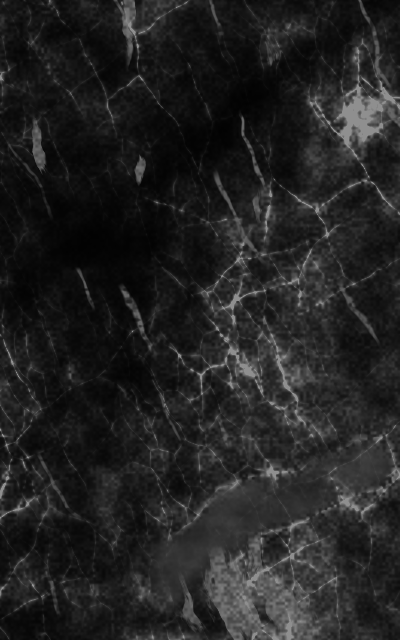
Give the GLSL for this texture, as a Shadertoy shader.

```glsl
// Black marble with pale grainy veins, fine cracks, smoky clouds and streaked flecks.

const float BASE_GREY    = 0.078;             // typical stone brightness
const float VEIN_GREY    = 0.40;
const float FLECK_GREY   = 0.42;
const float SMOKE_GREY   = 0.24;
const float MAX_GREY     = 0.56;
const float CLOUD_GAIN   = 3.4;               // contrast of the large clouds
const float MOTTLE_GAIN  = 2.2;               // contrast of the small mottling
const float GRAIN_GAIN   = 0.7;
const float CRACK_GAIN   = 1.25;
const float WARP         = 0.055;
const float VEIN_WIDTH   = 0.0036;
const int   VEIN_COUNT   = 18;
const int   FLECK_COUNT  = 6;
const vec2  STEEP_DIR    = vec2(0.41, -0.912); // main run of the veins
const vec2  RISING_DIR   = vec2(0.78, 0.626);  // crossing run
const vec2  SMOKE_START  = vec2(0.27, 0.12);
const vec2  SMOKE_END    = vec2(0.56, 0.275);
const vec2  PATCH_CENTER = vec2(0.40, 0.06);
const vec2  PATCH_SIZE   = vec2(0.13, 0.085);

vec2 hash22(vec2 p) {
    vec3 q = fract(p.xyx * vec3(0.1031, 0.1030, 0.0973));
    q += dot(q, q.yzx + 33.33);
    return fract((q.xx + q.yz) * q.zy);
}

float noise(vec2 p) {
    vec2 i = floor(p), f = fract(p);
    f = f * f * (3.0 - 2.0 * f);
    return mix(mix(hash22(i).x, hash22(i + vec2(1, 0)).x, f.x),
               mix(hash22(i + vec2(0, 1)).x, hash22(i + vec2(1, 1)).x, f.x), f.y);
}

float fbm(vec2 p) {
    float sum = 0.0, amp = 0.516;
    for (int i = 0; i < 5; i++) {
        sum += amp * noise(p);
        p = mat2(1.6, 1.2, -1.2, 1.6) * p + 7.3;
        amp *= 0.5;
    }
    return sum;
}

// Cellular noise: gap between the two nearest points, zero on cell borders
float cellGap(vec2 p) {
    vec2 cell = floor(p), f = fract(p);
    float near1 = 8.0, near2 = 8.0;
    for (int y = -1; y <= 1; y++)
    for (int x = -1; x <= 1; x++) {
        vec2 o = vec2(x, y);
        float d = length(o + hash22(cell + o) - f);
        near2 = min(near2, max(near1, d));
        near1 = min(near1, d);
    }
    return near2 - near1;
}

// Cell borders stretched along a direction, faded in and out by noise
float cracks(vec2 p, vec2 dir, vec2 freq, float width, float seed) {
    vec2 q = vec2(dot(p, vec2(-dir.y, dir.x)), dot(p, dir)) * freq + seed;
    float gap = cellGap(q);
    float line = exp(-gap / width) + 0.25 * exp(-gap / (width * 4.0));
    return line * smoothstep(0.36, 0.68, fbm(p * 7.0 + seed));
}

// x: distance to the segment, y: position along it from 0 to 1
vec2 segment(vec2 p, vec2 a, vec2 b) {
    vec2 ab = b - a;
    float t = clamp(dot(p - a, ab) / dot(ab, ab), 0.0, 1.0);
    return vec2(length(p - a - ab * t), t);
}

void mainImage(out vec4 fragColor, in vec2 fragCoord) {
    vec2 p = fragCoord / iResolution.y;
    float aspect = iResolution.x / iResolution.y;
    vec2 bend = vec2(fbm(p * 6.0 + 3.1), fbm(p * 6.0 + 41.7)) - 0.5;
    vec2 jag = vec2(noise(p * 48.0), noise(p * 48.0 + 19.0)) - 0.5;
    vec2 w = p + WARP * bend + 0.006 * jag;
    float grain = noise(p * 210.0);
    float speckle = smoothstep(0.15, 0.65, 0.6 * grain + 0.4 * noise(p * 90.0));

    // Log brightness: dark upper left, paler lower right, clouds and mottling
    float tone = mix(-0.62, 0.6, smoothstep(-0.4, 0.6, p.x * 1.1 - p.y * 0.6));
    tone += CLOUD_GAIN * (fbm(w * 5.0 + 12.0) - 0.5);
    tone += MOTTLE_GAIN * (fbm(w * 24.0 + 5.0) - 0.5);
    tone += GRAIN_GAIN * (grain - 0.5);

    // Hanging haze at the upper right and a dark rising band
    vec2 haze = (p - vec2(0.56, 0.82)) / vec2(0.14, 0.2);
    tone += exp(-dot(haze, haze)) * (0.3 + 1.8 * (fbm(w * vec2(44.0, 7.0)) - 0.4));
    float band = dot(w - vec2(0.0, 0.52), vec2(-RISING_DIR.y, RISING_DIR.x));
    tone -= 0.75 * exp(-band * band / 0.0006);

    // Crack networks
    float net = cracks(w, STEEP_DIR, vec2(13.0, 5.0), 0.035, 2.0)
              + 0.8 * cracks(w, RISING_DIR, vec2(12.0, 5.5), 0.04, 17.0)
              + 0.6 * cracks(w, STEEP_DIR, vec2(30.0, 13.0), 0.07, 31.0);
    tone += CRACK_GAIN * net * (0.55 + 0.6 * speckle);
    float grey = BASE_GREY * exp(tone);

    // Smoky bank with a broken pale rim
    float bank = segment(w + 0.03 * bend, SMOKE_START, SMOKE_END).x;
    float smoke = SMOKE_GREY * (0.35 + 1.3 * fbm(w * vec2(14.0, 22.0)));
    grey = mix(grey, smoke, 0.75 * smoothstep(0.055, 0.015, bank));
    float rim = exp(-abs(bank - 0.043) / 0.005) * smoothstep(0.4, 0.62, fbm(p * 9.0 + 8.0));
    grey += 0.26 * rim * speckle;

    // Long grainy veins, spread over a jittered three-column grid
    float vein = 0.0;
    for (int i = 0; i < VEIN_COUNT; i++) {
        vec2 h = hash22(vec2(i, 7)), k = hash22(vec2(i, 23));
        vec2 start = (vec2(i % 3, i / 3) + h) * vec2(aspect / 3.0, 0.19);
        vec2 dir = k.x > 0.84 ? vec2(-0.45, -0.89) : STEEP_DIR + vec2(0.3 * (k.y - 0.5), 0.0);
        vec2 s = segment(w, start, start + dir * mix(0.07, 0.24, k.x));
        float width = VEIN_WIDTH * mix(0.5, 1.2, h.y) * (0.4 + 1.2 * noise(p * 30.0));
        float core = smoothstep(width + 0.002, width * 0.4, s.x) + 0.16 * exp(-s.x / 0.008);
        float taper = smoothstep(0.0, 0.12, s.y) * smoothstep(1.0, 0.75, s.y);
        vein = max(vein, core * taper * mix(0.4, 1.0, h.x));
    }
    grey = mix(grey, max(grey, VEIN_GREY), clamp(vein, 0.0, 1.0) * (0.3 + 0.7 * speckle));

    // Streaked flecks: one broad patch below, tall slivers above
    vec2 patchPos = (w - PATCH_CENTER) / PATCH_SIZE;
    float cover = 0.9 * smoothstep(1.3, 0.3, length(patchPos));
    for (int i = 0; i < FLECK_COUNT; i++) {
        vec2 h = hash22(vec2(i, 61));
        vec2 center = vec2((float(i) + h.x) / float(FLECK_COUNT) * aspect, 0.66 + 0.34 * h.y);
        vec2 d = (w - center) / vec2(0.014, mix(0.035, 0.09, h.x));
        cover = max(cover, smoothstep(1.2, 0.2, length(d)));
    }
    float streak = fbm(w * vec2(52.0, 15.0) + vec2(w.y * 14.0, 3.0));
    float fleck = smoothstep(0.66, 0.78, streak + 0.3 * cover) * smoothstep(0.0, 0.4, cover);
    grey = mix(grey, FLECK_GREY * (0.7 + 0.5 * grain), 0.85 * fleck);

    fragColor = vec4(vec3(clamp(grey, 0.0, MAX_GREY)), 1.0);
}
```
